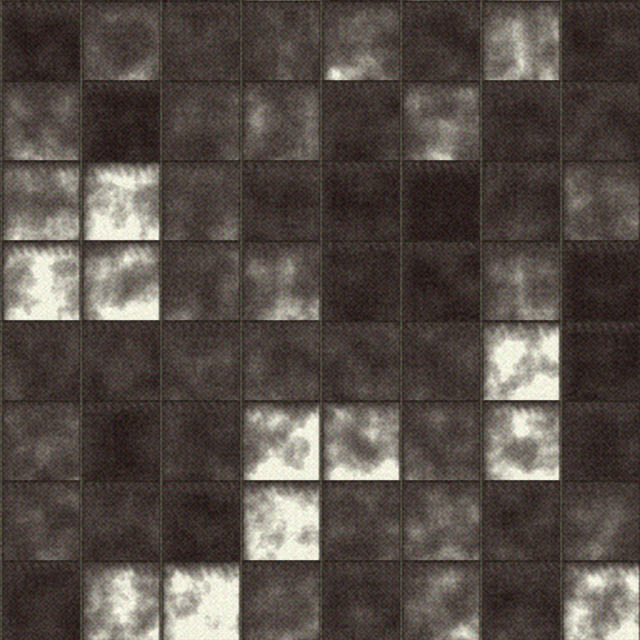
Give the GLSL for this pattern, as a three.js fragment shader.

```glsl
// Grid of square woven patches in cloudy umber to ivory tones, with soft shaded edges and thin seams.
#define TILES 8.0
#define SEED 3.7
#define SEAM_SHIFT 0.016
#define SEAM_WIDTH 0.013
#define CLOUD 0.34
#define GRAIN 0.17
#define WEAVE 0.035
#define EDGE_TONE 0.16
#define DARK vec3(0.12, 0.075, 0.07)
#define LIGHT vec3(0.97, 0.97, 0.90)
#define SEAM_COLOR vec3(0.33, 0.315, 0.27)
#define GROOVE_COLOR vec3(0.17, 0.14, 0.12)

const float TAU = 6.2831853;

varying vec2 vUv;

float hash(vec2 p) {
  vec3 q = fract(p.xyx * 0.1031);
  q += dot(q, q.yzx + 33.33);
  return fract((q.x + q.y) * q.z);
}

float cornerSlope(vec2 cell, vec2 offset) {
  float angle = TAU * hash(cell);
  return dot(vec2(cos(angle), sin(angle)), offset);
}

float gradientNoise(vec2 p) {
  vec2 i = floor(p), f = fract(p);
  vec2 u = f * f * f * (f * (f * 6.0 - 15.0) + 10.0);
  vec2 e = vec2(1.0, 0.0);
  float low = mix(cornerSlope(i, f), cornerSlope(i + e.xy, f - e.xy), u.x);
  float high = mix(cornerSlope(i + e.yx, f - e.yx), cornerSlope(i + e.xx, f - e.xx), u.x);
  return mix(low, high, u.y);
}

float clouds(vec2 p) {
  float sum = 0.0, amplitude = 1.0;
  for (int k = 0; k < 4; k++) {
    sum += amplitude * gradientNoise(p);
    p = p * 2.1 + 13.7;
    amplitude *= 0.5;
  }
  return sum;
}

// Mostly dark tones, with a short steep rise to the pale ones
float toneFromRank(float rank) {
  float r = clamp(rank, 0.0, 1.0);
  return 0.05 + 0.3 * r + 0.62 * pow(r, 5.0);
}

float band(float distance, float halfWidth) {
  return 1.0 - smoothstep(halfWidth * 0.4, halfWidth * 1.6, distance);
}

// Fine thread relief with slightly different speckle in each channel
vec3 fabric(vec2 uv) {
  vec3 speckle = vec3(gradientNoise(uv * 190.0 + 11.3),
                      gradientNoise(uv * 190.0 + 347.6),
                      gradientNoise(uv * 190.0 + 719.1));
  float shared = gradientNoise(uv * 170.0 + 91.7);
  vec2 thread = sin(uv * TAU * 128.0);
  vec2 rib = cos(uv * TAU * 64.0);
  float weave = thread.x * thread.y + 0.2 * (rib.x + rib.y);
  return GRAIN * mix(vec3(shared), speckle, 0.55) + WEAVE * weave;
}

void main() {
  vec2 grid = vUv * TILES + vec2(-SEAM_SHIFT, SEAM_SHIFT);
  vec2 tile = floor(grid), p = fract(grid);

  // Tile tone: random rank, drifting clouds and a glow along the bottom
  float rank = hash(tile + SEED * 17.0);
  float glow = 1.0 - smoothstep(0.0, 0.35, p.y);
  rank += CLOUD * clouds(p * 2.3 + tile * 19.0 + 5.3);
  rank += 0.14 * glow * smoothstep(0.2, 0.8, rank) + 0.03 * (p.x - 0.3);
  float tone = toneFromRank(rank);

  // Soft left and top margins, with slanted stitches below the top edge
  float stitch = sin(TAU * (p.x * 9.0 + p.y * 4.0));
  float ragged = 0.05 * gradientNoise(grid * 9.0);
  float left = smoothstep(-0.06, 0.2, p.x + ragged);
  float top = smoothstep(-0.02, 0.24, 1.0 - p.y + ragged + 0.018 * stitch);
  float right = smoothstep(-0.04, 0.05, 1.0 - p.x);
  tone = mix(EDGE_TONE, tone, left * top * right);
  tone -= 0.03 * stitch * band(abs(p.y - 0.94), 0.04);

  vec3 color = mix(DARK, LIGHT, tone);

  // Dark grooves between tiles, then the paler vertical seams
  vec2 seam = 0.5 - abs(p - 0.5);
  color = mix(color, GROOVE_COLOR, 0.85 * band(seam.y, SEAM_WIDTH * 1.2));
  color = mix(color, GROOVE_COLOR, 0.65 * band(seam.x, SEAM_WIDTH * 2.2));
  color = mix(color, SEAM_COLOR, 0.85 * band(seam.x, SEAM_WIDTH));

  float contrast = 0.65 + 1.4 * tone * (1.0 - tone);
  color += fabric(vUv) * contrast;
  gl_FragColor = vec4(clamp(color, 0.0, 1.0), 1.0);
}
```
